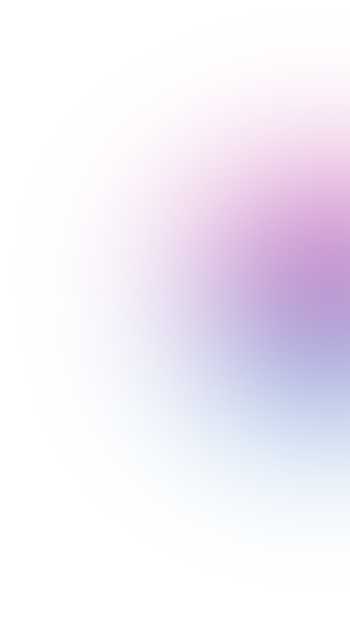
Write a Shadertoy shader that draws this background.

```glsl
// A soft orchid and pale blue glow on white, leaning on the right edge.
// Two elliptical bell-shaped glows each absorb some red, green and blue
// from the white paper; their overlap gives the violet core.

#define PAPER        vec3(1.0)
#define PINK_CENTER  vec2(0.95, 0.603)
#define BLUE_CENTER  vec2(0.95, 0.440)
#define GLOW_RADIUS  vec2(0.457, 0.195)
#define PINK_ABSORB  vec3(0.090, 0.310, 0.140)
#define BLUE_ABSORB  vec3(0.235, 0.140, 0.055)
#define TAIL_FADE    0.02

// Bell-shaped falloff, 1 at the center, with a slightly shortened tail.
float glow(vec2 point, vec2 center) {
    vec2 offset = (point - center) / GLOW_RADIUS;
    float q = dot(offset, offset);
    return exp(-q - TAIL_FADE * q * q * q);
}

void mainImage(out vec4 fragColor, in vec2 fragCoord) {
    vec2 uv = fragCoord / iResolution.xy;

    // Light absorbed by both glows
    vec3 absorbed = PINK_ABSORB * glow(uv, PINK_CENTER)
                  + BLUE_ABSORB * glow(uv, BLUE_CENTER);

    fragColor = vec4(PAPER - absorbed, 1.0);
}
```
